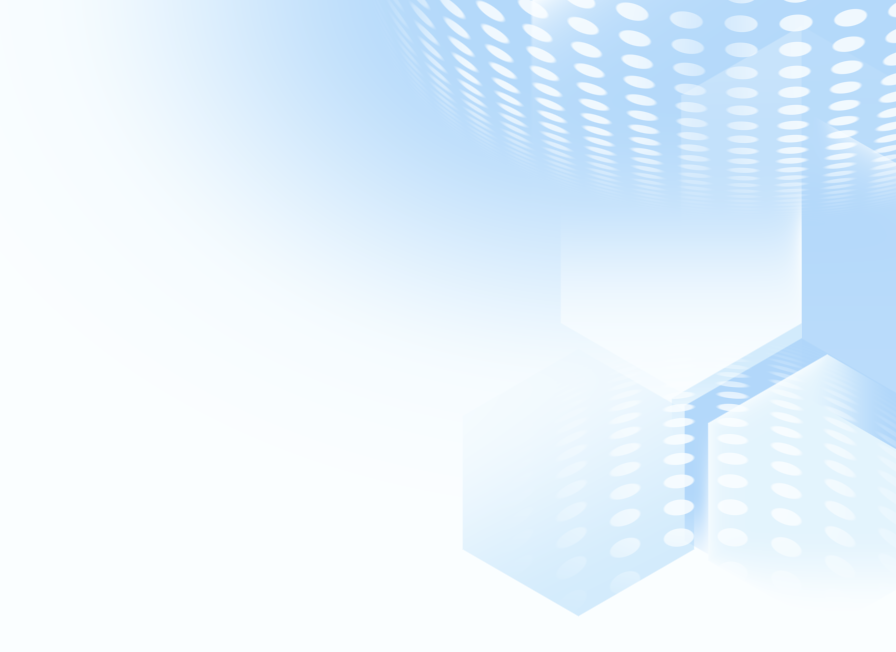
Reproduce this background procedurally as a Shadertoy shader.

```glsl
#define WHITE vec3(0.982, 0.995, 1.0)
#define BLUE vec3(0.69, 0.84, 0.98)
#define PALE vec3(0.89, 0.955, 0.992)
#define MIST vec3(0.79, 0.905, 0.985)
#define CANVAS_HEIGHT 5.58
#define DOT_RADIUS 0.3

// Signed distance to a pointy-top hexagon
float hexagon(vec2 p, vec2 center, float apothem) {
    vec2 d = abs(p - center);
    return max(d.x, d.x * 0.5 + d.y * 0.866) - apothem;
}

// Smooth coverage of the inside of a distance
float fill(float d, float pixel) {
    return 1.0 - smoothstep(-pixel, pixel, d);
}

float fade(float start, float end, float v) {
    return 1.0 - smoothstep(start, end, v);
}

// One round dot in each cell of a warped grid
float dots(vec2 grid, float radius) {
    float soft = max(fwidth(grid.x), fwidth(grid.y));
    float r = length(fract(grid) - 0.5);
    return fade(radius - soft * 0.7, radius + soft * 0.7, r);
}

// Dots on a bowl whose rows crowd together at its rim
float domeDots(vec2 p) {
    float across = (p.x - 6.5) / 3.4;
    float rim = 2.0 * sqrt(max(1.0 - across * across, 0.0));
    float depth = rim - p.y;
    float lean = clamp(across / (1.0 - 0.09 * p.y), -1.0, 1.0);
    vec2 grid = vec2(asin(lean) / 0.141 + 0.835, 7.5 * log(max(depth, 0.02)) + 0.12);
    float light = smoothstep(0.05, 0.75, depth) * smoothstep(3.1, 4.1, p.x);
    float dim = 0.4 * exp(-pow((p.x - 6.1) / 0.45, 2.0));
    return dots(grid, DOT_RADIUS) * light * (0.85 - dim);
}

// Dots on a floor whose rows spread apart downward
float floorDots(vec2 p) {
    float side = p.x - 6.05;
    float depth = p.y - 2.68 - 0.2 * side * side;
    vec2 grid = vec2((p.x - 6.27) / 0.46 + 0.5, 6.9 * log(max(depth, 0.02)) + 0.044);
    float light = smoothstep(4.2, 5.9, p.x) * fade(6.6, 8.3, p.x);
    light *= smoothstep(0.1, 0.9, depth) * fade(4.4, 5.4, p.y);
    return dots(grid, DOT_RADIUS - 0.02) * light * 0.85;
}

void mainImage(out vec4 fragColor, in vec2 fragCoord) {
    // Canvas units with y running downward from the top edge
    float pixel = CANVAS_HEIGHT / iResolution.y;
    vec2 p = vec2(fragCoord.x, iResolution.y - fragCoord.y) * pixel;

    // Blue sky glow fading to the left and downward
    float reach = length(vec2(min(p.x - 5.2, 0.0) / 4.4, (p.y + 0.2) / 3.3));
    vec3 color = mix(WHITE, BLUE, fade(0.3, 1.1, reach));
    color = mix(color, MIST, 0.16 * fade(0.7, 1.5, reach));

    // Blue column on the right
    float column = fill(6.86 - p.x, pixel) * smoothstep(0.9, 1.8, p.y);
    color = mix(color, BLUE, 0.85 * column * fade(3.8, 4.7, p.y));

    // Upper glass hexagon and the bright ridge at its right
    float glass = fill(hexagon(p, vec2(6.86, 1.41), 1.03), pixel);
    float glassLight = mix(0.27, 0.08, fill(6.86 - p.x, pixel));
    color = mix(color, WHITE, glass * glassLight * fade(0.5, 2.1, p.y));
    float ridge = p.y - 1.10 - (p.x - 7.15) * 0.57;
    float ridgeLight = fill(-ridge, pixel) * exp(-max(ridge, 0.0) * 6.0);
    color = mix(color, WHITE, 0.55 * ridgeLight * smoothstep(6.95, 7.25, p.x));

    // Spotlight with a sharp left edge
    float beam = fill(4.55 - p.x, pixel * 2.0);
    beam *= exp(-max(p.x - 4.55, 0.0) * 2.0 - p.y * 3.0);
    color = mix(color, WHITE, beam);

    // Middle hexagon, whitening downward, lit along its right side
    float middle = fill(hexagon(p, vec2(5.83, 2.17), 1.03), pixel);
    color = mix(color, WHITE, middle * 0.65 * smoothstep(1.7, 3.0, p.y));
    float rightLight = exp(-max(6.86 - p.x, 0.0) * 14.0);
    rightLight *= smoothstep(1.4, 2.1, p.y) * fade(2.2, 3.0, p.y);
    color = mix(color, WHITE, middle * rightLight * 0.85);

    // Lower left hexagon
    float lower = fill(hexagon(p, vec2(4.95, 4.13), 0.99), pixel);
    float lowerTint = smoothstep(2.9, 5.3, p.y + 0.5 * (p.x - 4.95));
    color = mix(color, MIST, lower * (0.06 + 0.75 * lowerTint));

    // Pale rim and dark band around the lower right panel
    float rim = fill(hexagon(p, vec2(6.86, 4.05), 1.11), pixel);
    rim *= fill(p.x - 6.86, pixel) * fade(3.1, 3.8, p.y);
    color = mix(color, MIST, rim * 0.75);
    float band = fill(hexagon(p, vec2(6.86, 4.05), 1.0), pixel);
    color = mix(color, BLUE, band * 0.95 * fade(4.2, 4.95, p.y));

    // Lower right panel with a blue upper facet and lit left edges
    float panelEdge = hexagon(p, vec2(7.08, 4.21), 1.02);
    float facet = fill(3.40 + (p.x - 6.9) * 0.577 - p.y, pixel);
    vec3 upperFacet = mix(PALE, BLUE, smoothstep(6.9, 7.7, p.x));
    vec3 panel = mix(upperFacet, PALE, facet);
    panel = mix(panel, WHITE, smoothstep(4.5, 5.3, p.y));
    float edgeLight = exp(min(panelEdge, 0.0) * 11.0) * fade(6.9, 7.3, p.x);
    panel = mix(panel, WHITE, edgeLight * 0.75);
    color = mix(color, panel, fill(panelEdge, pixel));
    float halo = exp(-max(panelEdge, 0.0) * 12.0) * smoothstep(5.94, 6.06, p.x);
    halo *= fade(6.1, 6.3, p.x) * smoothstep(3.5, 4.4, p.y);
    color = mix(color, WHITE, halo * 0.5 * (1.0 - fill(panelEdge, pixel)));

    // Halftone dots
    color = mix(color, WHITE, domeDots(p));
    color = mix(color, WHITE, floorDots(p));
    fragColor = vec4(color, 1.0);
}
```
